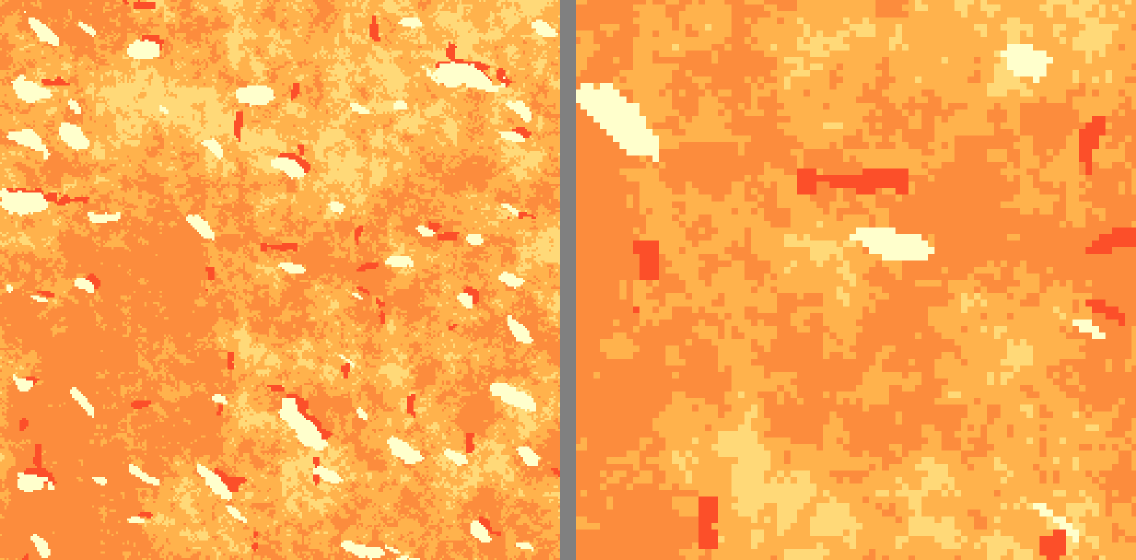
Left: the whole. Right: its middle third, enlarged.
This texture is drawn by a Shadertoy shader. Its source:

```glsl
// Heat-map style terrain in five flat tones on a 256 x 256 raster.
// Layered value noise is cut into orange bands; scattered ragged lenses
// form the pale grains, and short strokes and grain shadows the red marks.

float hash(vec2 p) {
    return fract(sin(dot(p, vec2(127.1, 311.7))) * 43758.5453);
}

// Smooth value noise, centred on zero
float noise(vec2 p) {
    vec2 i = floor(p), f = fract(p);
    f = f * f * (3.0 - 2.0 * f);
    float low = mix(hash(i), hash(i + vec2(1, 0)), f.x);
    float high = mix(hash(i + vec2(0, 1)), hash(i + vec2(1, 1)), f.x);
    return mix(low, high, f.y) - 0.5;
}

// Radius of a bent, tilted ellipse: below 1 is inside
float lens(vec2 d, float angle, vec2 size, float bend) {
    float c = cos(angle), s = sin(angle);
    vec2 q = vec2(c * d.x + s * d.y, c * d.y - s * d.x) / size;
    q.y += bend * (q.x * q.x - 0.3);
    return length(q);
}

// Ground level: slanted sweeps, upright streaks and fine speckle
float ground(vec2 p) {
    vec2 slanted = vec2(p.x - 0.3 * p.y, p.y + 0.35 * p.x);
    float level = 0.40 * noise(slanted * vec2(4.0, 7.0) + 3.7);
    level += 0.20 * noise(slanted * vec2(9.0, 16.0) + 21.3);
    level += 0.26 * noise(p * vec2(21.0, 11.0) + 47.1);
    level += 0.26 * noise(p * 38.0 + 9.4);
    level += 0.27 * noise(p * 105.0 + 71.8);
    level += 0.13 * (hash(floor(p * 256.0) + 0.5) - 0.5);
    return level + 0.10 * (p.y - 0.5);
}

// Nearest grain (x) and nearest red mark (y): below 1 is inside
vec2 scatter(vec2 p) {
    float ragged = 0.7 * noise(p * 42.0) + 0.5 * noise(p * 110.0 + 5.0);
    float speckle = 1.3 * noise(p * 85.0 + 13.0) + 0.6 * noise(p * 30.0);
    vec2 nearest = vec2(9.0);
    for (int y = -1; y <= 1; y++)
    for (int x = -1; x <= 1; x++) {
        vec2 id = floor(p * 9.0) + vec2(x, y);

        // Pale grain, mostly small, sloping down to the right
        if (hash(id + 11.3) < 0.62) {
            vec2 jitter = vec2(hash(id + 1.7), hash(id + 5.2));
            vec2 d = p - (id + 0.15 + 0.7 * jitter) / 9.0;
            float h = hash(id + 23.9);
            float halfLength = 0.012 + 0.022 * h + 0.05 * pow(h, 8.0);
            float slimness = mix(0.25, 0.62, hash(id + 31.4));
            vec2 size = halfLength * vec2(1.0, slimness);
            float angle = -mix(0.05, 0.9, hash(id + 37.6));
            float bend = 1.2 * (hash(id + 43.1) - 0.5);
            nearest.x = min(nearest.x, lens(d, angle, size, bend) + ragged);

            // Some grains cast a red shadow to the upper right
            if (hash(id + 53.8) > 0.72) {
                float shade = lens(d - vec2(0.014, 0.009), angle, size * 0.9, bend);
                nearest.y = min(nearest.y, shade + ragged + 0.4 * speckle);
            }
        }

        // Red stroke, upright or level
        if (hash(id + 61.2) < 0.36) {
            vec2 jitter = vec2(hash(id + 67.5), hash(id + 71.9));
            vec2 d = abs(p - (id + jitter) / 9.0);
            vec2 size = vec2(0.007, mix(0.012, 0.035, hash(id + 79.3)));
            if (hash(id + 83.7) < 0.4) size = size.yx;
            d /= size;
            nearest.y = min(nearest.y, max(d.x, d.y) + 0.25 + speckle);
        }
    }
    return nearest;
}

vec3 terrain(vec2 uv) {
    // Snap to the centre of a raster cell
    vec2 p = (floor(uv * 256.0) + 0.5) / 256.0;
    float level = ground(p);
    vec2 marks = scatter(p);

    vec3 color = vec3(0.99, 0.55, 0.24);
    if (level > -0.034) color = vec3(1.00, 0.70, 0.30);
    if (level > 0.165) color = vec3(1.00, 0.85, 0.47);
    if (marks.y < 1.0) color = vec3(0.99, 0.31, 0.16);
    if (marks.x < 1.0) color = vec3(1.00, 1.00, 0.80);
    return color;
}

void mainImage(out vec4 fragColor, in vec2 fragCoord) {
    // Four samples per pixel smooth the cell edges
    vec3 sum = vec3(0.0);
    for (int i = 0; i < 4; i++) {
        vec2 offset = vec2(i % 2, i / 2) * 0.5 - 0.25;
        sum += terrain((fragCoord + offset) / iResolution.xy);
    }
    fragColor = vec4(sum / 4.0, 1.0);
}
```
